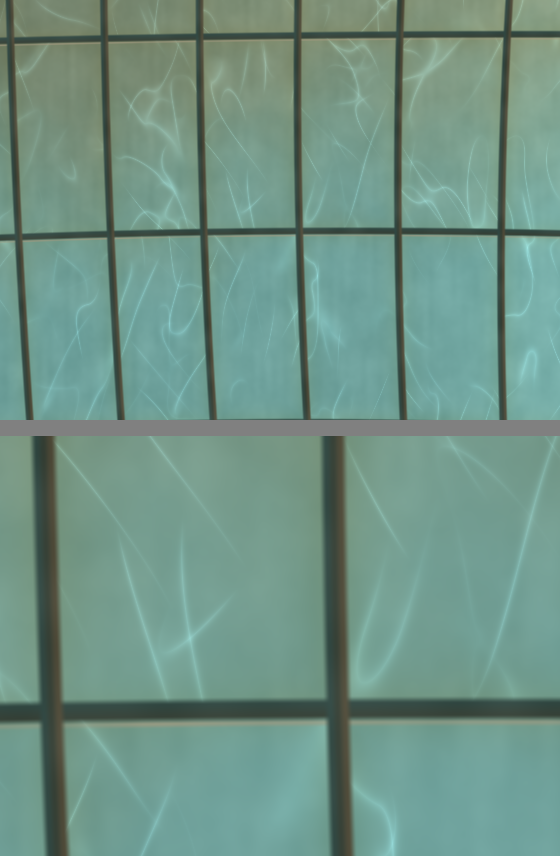
Top: the whole. Bottom: its middle third, enlarged.
Write a Shadertoy shader that draws this texture.

```glsl
#define UPRIGHT_HALF 0.0088
#define LEVEL_HALF 0.0076
#define EDGE_SOFT 0.0032
#define SCRATCH_GAIN 0.13
#define MOTTLE_GAIN 0.07
#define OLIVE vec3(0.51, 0.58, 0.48)
#define SAGE vec3(0.47, 0.62, 0.56)
#define AQUA vec3(0.44, 0.645, 0.625)
#define GROUT_DARK vec3(0.22, 0.26, 0.22)
#define GROUT_TEAL vec3(0.20, 0.29, 0.27)
#define GROUT_BROWN vec3(0.32, 0.30, 0.23)
#define LIP_WARM vec3(0.64, 0.60, 0.50)

float hash(vec2 p) {
    vec3 q = fract(vec3(p.xyx) * 0.1031);
    q += dot(q, q.yzx + 33.33);
    return fract((q.x + q.y) * q.z);
}

float noise(vec2 p) {
    vec2 i = floor(p), f = fract(p);
    f = f * f * (3.0 - 2.0 * f);
    return mix(mix(hash(i), hash(i + vec2(1, 0)), f.x),
               mix(hash(i + vec2(0, 1)), hash(i + vec2(1, 1)), f.x), f.y);
}

float fbm(vec2 p) {
    float sum = 0.0, gain = 0.53;
    for (int i = 0; i < 4; i++) {
        sum += gain * noise(p);
        p = mat2(1.6, 1.2, -1.2, 1.6) * p + 7.3;
        gain *= 0.5;
    }
    return sum;
}

// Upright joints lean and spread, following the lens distortion
float uprightX(float k, float t) {
    float start = 0.0169 + t * (0.0195 + 0.0169 * t);
    float pitch = 0.168 - t * (0.0085 - 0.0033 * t);
    return start + pitch * k + (0.00042 - 0.00017 * t) * k * k * k;
}

// Level joints sag gently across the canvas
float levelY(float j, float s) {
    float start = 0.0972 + j * (0.474 - 0.0052 * j);
    return start - s * (0.033 + 0.019 * j) + s * s * (0.0174 + 0.0243 * j);
}

// Fine curved hairs along the contours of warped noise
float scratches(vec2 p, float seed) {
    float total = 0.0;
    for (int i = 0; i < 4; i++) {
        float layer = float(i), angle = (hash(vec2(seed, layer)) - 0.5) * 1.5;
        vec2 q = mat2(cos(angle), sin(angle), -sin(angle), cos(angle)) * p;
        q += seed * 3.7 + layer * 19.0;
        float bend = noise(q * 5.0);
        float ridge = 1.0 - abs(2.0 * noise(q * vec2(17.0, 4.5) + bend) - 1.0);
        total += pow(ridge, 22.0) * smoothstep(0.5, 0.85, noise(q * 8.0 + 31.0));
    }
    return total;
}

void mainImage(out vec4 fragColor, in vec2 fragCoord) {
    vec2 uv = fragCoord / iResolution.xy;
    uv.y = 1.0 - uv.y;
    float aspect = iResolution.x / iResolution.y;
    vec2 p = vec2(uv.x * aspect, uv.y);
    float soft = max(EDGE_SOFT, 1.0 / iResolution.y);

    // Signed distance to the nearest joints, and the tile index
    vec2 joint = vec2(9.0), tile = vec2(0.0);
    for (int i = 0; i < 6; i++) {
        float d = (uv.x - uprightX(float(i), uv.y)) * aspect;
        if (abs(d) < abs(joint.x)) joint.x = d;
        tile.x += step(0.0, d);
    }
    for (int i = 0; i < 3; i++) {
        float d = uv.y - levelY(float(i), uv.x);
        if (abs(d) < abs(joint.y)) joint.y = d;
        tile.y += step(0.0, d);
    }
    float seed = 1.0 + tile.x + 7.0 * tile.y;

    // Glaze shifts from olive at the top to aqua at the bottom
    float cloud = fbm(p * 5.0 + seed * 5.1);
    float depth = uv.y + 0.16 * (uv.x - 0.45) + 0.3 * (cloud - 0.5);
    depth += 0.06 * (hash(tile + 3.0) - 0.5);
    vec3 color = mix(OLIVE, SAGE, smoothstep(0.05, 0.48, depth));
    color = mix(color, AQUA, smoothstep(0.38, 0.72, depth));
    color *= 0.98 + 0.09 * smoothstep(0.65, 1.0, uv.x);
    color *= 1.0 - 0.1 * smoothstep(0.6, 0.0, length(uv));

    // Mottling, upright streaks and hair scratches
    float streak = noise(p * vec2(75.0, 9.0) + seed);
    color += MOTTLE_GAIN * (fbm(p * 17.0 + seed) - 0.5);
    color += 0.022 * (streak - 0.5);
    color += SCRATCH_GAIN * scratches(p, seed) * vec3(0.6, 0.9, 1.0);

    // Yellowed tile borders and a warm lip under level joints
    float border = min(abs(joint.x), abs(joint.y));
    color = mix(color, color * vec3(1.0, 0.95, 0.86), exp(-border * 48.0));
    float lip = smoothstep(0.004, 0.0, abs(joint.y - LEVEL_HALF - 0.003));
    color = mix(color, LIP_WARM, lip * (0.3 + 0.4 * noise(p * 14.0)));

    // Grout, teal on one side and brown on the other
    float grime = noise(p * 26.0);
    vec3 levelGrout = mix(GROUT_TEAL, GROUT_DARK, smoothstep(-LEVEL_HALF, LEVEL_HALF, joint.y));
    float levelMask = 1.0 - smoothstep(-soft, soft, abs(joint.y) - LEVEL_HALF);
    color = mix(color, levelGrout + 0.04 * (grime - 0.5), levelMask);
    float side = smoothstep(-UPRIGHT_HALF, UPRIGHT_HALF, joint.x);
    vec3 uprightGrout = mix(GROUT_TEAL, GROUT_DARK, smoothstep(0.0, 0.5, side));
    uprightGrout = mix(uprightGrout, GROUT_BROWN, smoothstep(0.45, 1.0, side));
    float uprightMask = 1.0 - smoothstep(-soft, soft, abs(joint.x) - UPRIGHT_HALF);
    color = mix(color, uprightGrout + 0.05 * (grime - 0.5), uprightMask);

    fragColor = vec4(clamp(color, 0.0, 1.0), 1.0);
}
```
